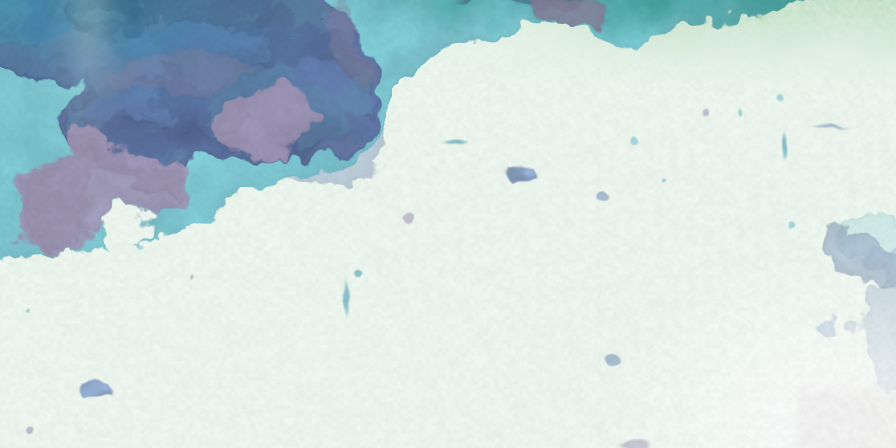
A WebGL 1 fragment shader for this background:

```glsl
precision highp float;
// Watercolour washes spreading from the upper left over pale, grainy paper.
// Noise-warped distance fields give ragged blots, layered as translucent inks;
// a hashed grid and a few pebbles add the splatter.
uniform vec2 u_resolution;

const vec3 PAPER  = vec3(.915, .955, .925);
const vec3 MOSS   = vec3(.68, .83, .69);
const vec3 CYAN   = vec3(.46, .77, .82);
const vec3 TEAL   = vec3(.24, .60, .60);
const vec3 INDIGO = vec3(.37, .45, .65);
const vec3 OCEAN  = vec3(.25, .50, .65);
const vec3 MAUVE  = vec3(.65, .60, .73);
const vec3 SLATE  = vec3(.50, .60, .75);
const vec3 BLUSH  = vec3(.95, .93, .94);
const float RAGGED = .12;       // warp of the large washes
const float FRAY = .016;        // fine tearing of their edges
const float SPECK_CELL = .09;   // spacing of the splatter grid
const float SPECK_CHANCE = .12;

float hash(vec2 p) {
  return fract(sin(dot(p, vec2(127.1, 311.7))) * 43758.5453);
}

float noise(vec2 p) {
  vec2 i = floor(p), f = fract(p);
  f = f * f * (3. - 2. * f);
  return mix(mix(hash(i), hash(i + vec2(1, 0)), f.x),
             mix(hash(i + vec2(0, 1)), hash(i + vec2(1, 1)), f.x), f.y);
}

float fbm(vec2 p) {
  float sum = 0., amp = .5;
  for (int i = 0; i < 5; i++) {
    sum += amp * noise(p);
    p = mat2(1.6, 1.2, -1.2, 1.6) * p + 7.3;
    amp *= .5;
  }
  return sum;
}

// Approximate distance to an ellipse: center x, y, radii rx, ry
float blot(vec2 p, float x, float y, float rx, float ry) {
  return (length((p - vec2(x, y)) / vec2(rx, ry)) - 1.) * min(rx, ry);
}

// Chipped pebble: an ellipse cut by a tilted base and top
float pebble(vec2 p, float x, float y) {
  vec2 v = p - vec2(x, y);
  float cut = max(.15 * v.x - v.y - .016, v.y + .2 * abs(v.x) - .02);
  return max(blot(p, x, y, .034, .028), cut);
}

// Lay a translucent ink with a darker dried rim
vec3 wash(vec3 base, vec3 ink, float alpha, float d) {
  float aa = 1.5 / u_resolution.y;
  float rim = exp(110. * min(d, 0.));
  return mix(base, ink * (1. - .06 * rim), alpha * (1. - smoothstep(-aa, aa, d)));
}

// Height of the lower border of the main wash
float shore(float x) {
  return .455 + .165 * smoothstep(.3, .75, x) + .265 * smoothstep(.75, 1., x)
       + .06 * smoothstep(1.1, 1.25, x) - .035 * exp(-90. * (x - 1.42) * (x - 1.42))
       + .07 * smoothstep(1.5, 1.9, x);
}

vec3 paintWashes(vec3 col, vec2 q) {
  float pool = fbm(q * vec2(9, 14) + 21.);
  float tone = .88 + .22 * pool;
  float fringe = min(blot(q, .75, .64, .11, .05), blot(q, .82, .70, .035, .06));
  col = wash(col, mix(SLATE, PAPER, .4), .75, fringe);

  // Cyan ground with a bare notch, deepening to teal along the top
  float notch = -blot(q, .27, .485, .05, .04);
  float depth = smoothstep(.89, 1.02, q.y) * smoothstep(.7, 1.15, q.x);
  col = wash(col, mix(CYAN, TEAL, depth) * tone, .92, max(shore(q.x) - q.y, notch));

  // Indigo mass with an ocean-blue upper left
  float mass = min(blot(q, .52, .87, .31, .23), blot(q, .14, .98, .32, .16));
  mass = min(mass, blot(q, .31, .74, .17, .14));
  mass = min(mass, blot(q, .74, .74, .10, .09));
  float ocean = smoothstep(.7, 1., q.y) * (1. - smoothstep(.2, .85, q.x));
  vec3 deep = mix(INDIGO, OCEAN, ocean) * tone;
  col = wash(col, deep, .93, mass);

  // Overlapping dried layers inside the mass
  for (int i = 0; i < 4; i++) {
    float k = float(i);
    float film = .12 * (.53 - fbm(q * vec2(3.5, 6) * (1. + .35 * k) + 13. * k));
    vec3 ink = mix(deep * .85, mix(MAUVE, CYAN, .35 * k), mod(k, 2.) * .45);
    col = wash(col, ink, .45, max(film, mass + .006 * k));
  }

  // Mauve patches
  float patches = min(blot(q, .23, .585, .19, .085), blot(q, .12, .51, .07, .055));
  patches = max(min(patches, blot(q, .20, .68, .05, .06)), notch);
  patches = min(patches, blot(q, .59, .72, .095, .07));
  col = wash(col, MAUVE * tone, .9, patches);
  float stain = .12 * (.5 - fbm(q * 8. + 40.));
  col = wash(col, MAUVE * .9, .45, max(stain, patches + .008));
  float veil = min(blot(q, .40, .84, .17, .04), blot(q, .78, .92, .035, .10));
  col = wash(col, MAUVE * .85, .35, veil);
  col = wash(col, INDIGO * .75, .5, blot(q, 1.17, 1.01, .13, .04));
  col = wash(col, MAUVE * .82, .8, blot(q, 1.28, .975, .08, .035));

  // Pale blue cluster at the right border
  col = wash(col, mix(CYAN, PAPER, .65), .7, blot(q, 1.96, .47, .09, .07));
  col = wash(col, mix(SLATE, PAPER, .6), .8, blot(q, 2., .29, .08, .16));
  float cluster = min(blot(q, 1.915, .41, .075, .055), blot(q, 1.86, .46, .04, .04));
  cluster = min(cluster, blot(q, 1.87, .27, .025, .018));
  return wash(col, mix(SLATE, PAPER, .3) * tone, .7, cluster);
}

vec3 paintSplatter(vec3 col, vec2 q) {
  // Hashed specks, kept to a band below the shore
  vec2 cell = floor(q / SPECK_CELL);
  vec2 spot = (cell + .25 + .5 * vec2(hash(cell + 3.1), hash(cell + 8.7))) * SPECK_CELL;
  float gap = shore(spot.x) - spot.y;
  float chance = SPECK_CHANCE * step(.02, gap) * (1. - smoothstep(.2, .45, gap));
  vec3 tint = mix(CYAN, MAUVE, step(.5, hash(cell + 5.3)));
  float size = mix(.004, .01, hash(cell + 1.9));
  col = wash(col, tint, .6 * step(hash(cell), chance), blot(q, spot.x, spot.y, size, size));

  // Pebbles and drops
  float stones = min(pebble(q, 1.165, .613), pebble(q, .217, .133));
  col = wash(col, SLATE * (.85 + .3 * noise(q * 50.)), .9, stones);
  float drops = min(blot(q, 1.342, .56, .012, .011), blot(q, 1.37, .198, .015, .012));
  drops = min(drops, blot(q, 1.855, .72, .026, .004));
  col = wash(col, SLATE, .6, drops);

  // Streaks and petals
  float drips = min(blot(q, .773, .335, .006, .032), blot(q, .80, .392, .009, .008));
  drips = min(drips, blot(q, 1.018, .682, .02, .005));
  drips = min(drips, blot(q, 1.75, .675, .006, .027));
  col = wash(col, CYAN * .92, .75, drips);
  float petals = min(blot(q, 1.42, .008, .03, .011), blot(q, .913, .514, .01, .01));
  return wash(col, MAUVE, .55, petals);
}

void main() {
  vec2 p = gl_FragCoord.xy / u_resolution.y;
  vec2 warp = vec2(fbm(p * 11.), fbm(p * 11. + 17.)) - .48;
  vec2 fray = FRAY * (vec2(noise(p * 50.), noise(p * 50. + 31.)) - .5);
  float grain = fbm(p * 110.);

  // Paper, mossy at the top right
  float moss = smoothstep(.78, 1.05, p.y) * smoothstep(.8, 1.7, p.x);
  vec3 col = mix(PAPER, MOSS, moss * (.9 * grain + .6 * fbm(p * 8.) - .1));
  col = paintWashes(col, p + RAGGED * warp + fray);
  col = paintSplatter(col, p + .02 * warp + .5 * fray);

  // Soft lights and paper grain
  float beam = exp(-pow(abs(p.x - .2) / .055, 2.)) * smoothstep(.6, 1., p.y);
  col = mix(col, PAPER, .25 * beam);
  float glow = 1. - smoothstep(.03, .42, length((p - vec2(1.84, .05)) * vec2(.8, 1)));
  float blush = smoothstep(1.75, 1.8, p.x) * (1. - smoothstep(.11, .15, p.y));
  col = mix(col, mix(vec3(.975), BLUSH, blush), .75 * glow);
  col *= 1. + .06 * (grain - .48);
  gl_FragColor = vec4(col, 1);
}
```
